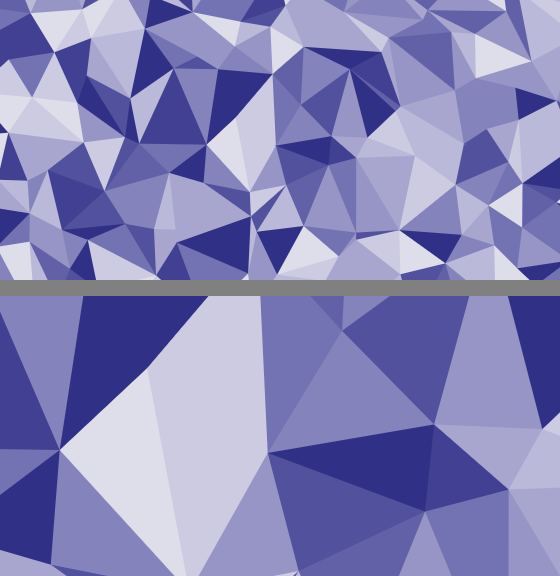
Top: the whole. Bottom: its middle third, enlarged.
Give the GLSL for this background, as a Shadertoy shader.

```glsl
const float CELL_SIZE = 0.152;   // mean vertex spacing, in canvas heights
const float JITTER = 0.95;       // share of its cell a vertex may roam
const float SHADES = 11.0;       // number of flat tones
const uint SEED = 17u;
const vec3 DARK = vec3(0.19, 0.19, 0.53);
const vec3 LIGHT = vec3(0.87, 0.87, 0.92);
const vec3 MID_TINT = vec3(-0.010, -0.016, 0.012);

// Integer hash (PCG 3D) to three values in [0, 1)
vec3 hash3(ivec3 key) {
    uvec3 v = uvec3(key + 512) + SEED;
    v = v * 1664525u + 1013904223u;
    v.x += v.y * v.z; v.y += v.z * v.x; v.z += v.x * v.y;
    v ^= v >> 16u;
    v.x += v.y * v.z; v.y += v.z * v.x; v.z += v.x * v.y;
    return vec3(v >> 8u) / 16777216.0;
}

float cross2(vec2 a, vec2 b) {
    return a.x * b.y - a.y * b.x;
}

// One jittered vertex per grid cell
vec2 meshVertex(ivec2 cell) {
    return vec2(cell) + 0.5 + JITTER * (hash3(ivec3(cell, 0)).xy - 0.5);
}

// Positive on the left of the edge a -> b
float edgeDistance(vec2 p, vec2 a, vec2 b) {
    return cross2(b - a, p - a) / length(b - a);
}

// Antialiased coverage of a counterclockwise triangle
float triangleCoverage(vec2 p, vec2 a, vec2 b, vec2 c, float pixel) {
    float inside = min(edgeDistance(p, a, b),
                   min(edgeDistance(p, b, c), edgeDistance(p, c, a)));
    return clamp(0.5 + inside / pixel, 0.0, 1.0);
}

// Delaunay test: true if the angles at b and d sum to less than pi
bool splitsAlongAC(vec2 a, vec2 b, vec2 c, vec2 d) {
    float sinB = cross2(c - b, a - b), cosB = dot(c - b, a - b);
    float sinD = cross2(a - d, c - d), cosD = dot(a - d, c - d);
    return sinB * cosD + cosB * sinD > 0.0;
}

// Flat tone of one facet, from an even ramp of shades
vec3 facetColor(ivec2 cell, int side) {
    float tone = floor(hash3(ivec3(cell, side)).z * SHADES) / (SHADES - 1.0);
    return mix(DARK, LIGHT, tone) + MID_TINT * 4.0 * tone * (1.0 - tone);
}

void mainImage(out vec4 fragColor, in vec2 fragCoord) {
    float pixel = 1.0 / (iResolution.y * CELL_SIZE);
    vec2 p = fragCoord * pixel;
    ivec2 home = ivec2(floor(p));
    vec4 sum = vec4(0.0);

    // Only the four quads touching this cell can cover the point
    for (int y = -1; y <= 0; y++) {
        for (int x = -1; x <= 0; x++) {
            ivec2 cell = home + ivec2(x, y);
            vec2 a = meshVertex(cell);
            vec2 b = meshVertex(cell + ivec2(1, 0));
            vec2 c = meshVertex(cell + ivec2(1, 1));
            vec2 d = meshVertex(cell + ivec2(0, 1));

            // Turn the quad so that its diagonal runs from a to c
            if (!splitsAlongAC(a, b, c, d)) {
                vec2 first = a;
                a = b; b = c; c = d; d = first;
            }
            sum += vec4(facetColor(cell, 1), 1.0) * triangleCoverage(p, a, b, c, pixel);
            sum += vec4(facetColor(cell, 2), 1.0) * triangleCoverage(p, a, c, d, pixel);
        }
    }
    fragColor = vec4(sum.rgb / max(sum.a, 1e-4), 1.0);
}
```
